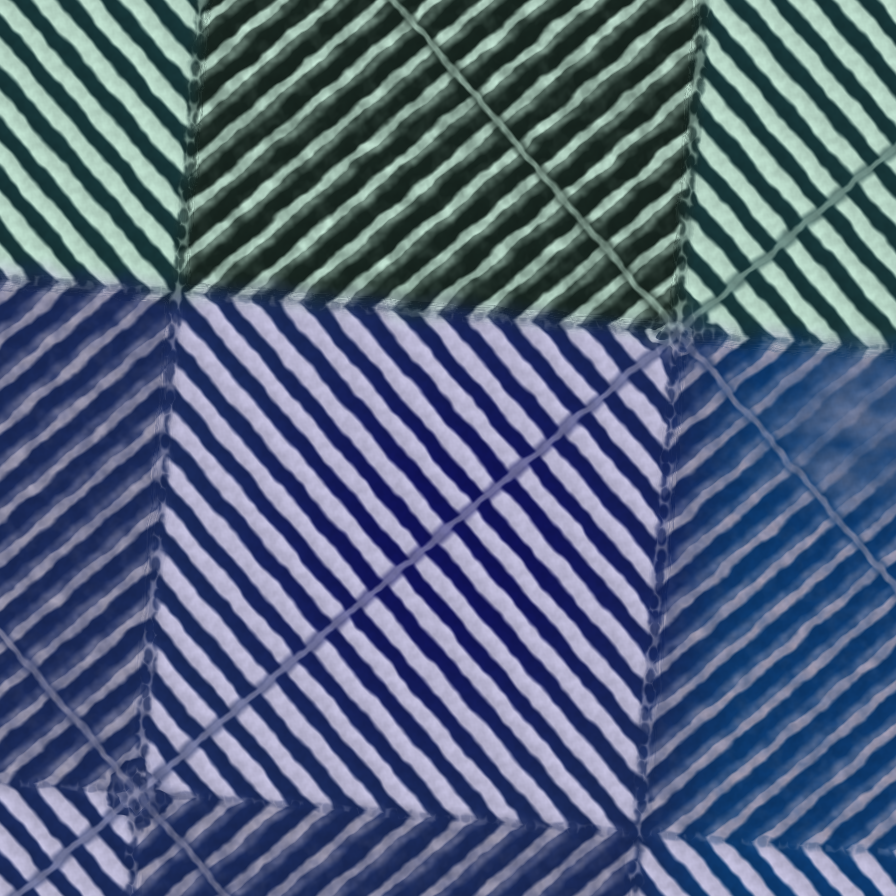
Give the GLSL for this pattern, as a three.js fragment shader.

```glsl
// Tilted checkerboard of ridged tiles whose stripes fold into diamonds, with worn tiles and diagonal creases.
varying vec2 vUv;

const float PI = 3.14159;
const vec2  ORIGIN = vec2(0.154, 0.115);  // centre of one diamond
const float TILE = 0.56;                  // tile side, in canvas units
const float TILT = 0.079;                 // clockwise, in radians
const float RIDGES = 10.65;               // ridges along a tile side
const float CRISP_HALF = 0.265;           // half ridge width, in ridge periods
const float WORN_HALF = 0.15;
const float EDGE = 0.075;                 // softness of ridge edges
const float WOBBLE = 0.0035;              // roughness, in tiles
const float CREASE_HALF = 0.006;          // half crease width, in tiles

const vec3 NAVY = vec3(0.10, 0.16, 0.34);
const vec3 VIOLET = vec3(0.06, 0.07, 0.33);
const vec3 OCEAN = vec3(0.05, 0.22, 0.42);
const vec3 TEAL = vec3(0.09, 0.20, 0.21);
const vec3 SOOT = vec3(0.09, 0.14, 0.12);
const vec3 LILAC = vec3(0.72, 0.71, 0.82);
const vec3 MINT = vec3(0.71, 0.83, 0.77);

vec2 hash2(vec2 p) {
  return fract(sin(vec2(dot(p, vec2(127.1, 311.7)), dot(p, vec2(269.5, 183.3)))) * 4375.85);
}

// Layered sines, roughly -1 to 1
float waves(vec2 p) {
  float sum = 0.0;
  float amp = 0.5;
  for (int i = 0; i < 4; i++) {
    p = mat2(0.8, -0.6, 0.6, 0.8) * p * 1.7 + 1.3;
    sum += amp * sin(p.x + 1.5 * sin(p.y));
    amp *= 0.6;
  }
  return sum;
}

// Cellular noise: distance to the nearest scattered point
float cellular(vec2 p) {
  vec2 base = floor(p);
  float nearest = 2.0;
  for (int y = -1; y <= 1; y++) {
    for (int x = -1; x <= 1; x++) {
      vec2 id = base + vec2(float(x), float(y));
      nearest = min(nearest, length(id + hash2(id) - p));
    }
  }
  return nearest;
}

// Soft line of the given half width around distance zero
float stroke(float dist, float halfWidth) {
  return 1.0 - smoothstep(halfWidth * 0.4, halfWidth * 1.6, abs(dist));
}

void main() {
  // Tile coordinates, roughened, then mirrored at every tile edge
  vec2 d = (vUv - ORIGIN) / TILE;
  float c = cos(TILT);
  float s = sin(TILT);
  vec2 grid = vec2(c * d.x - s * d.y, s * d.x + c * d.y);
  grid += WOBBLE * vec2(waves(vUv * 42.0), waves(vUv * 42.0 + 40.0));
  vec2 fold = abs(mod(grid + 1.0, 2.0) - 1.0);
  vec2 side = clamp(sin(PI * grid) * 14.0, -1.0, 1.0);
  float worn = 0.5 - 0.5 * side.x * side.y;

  // Regional tints
  float green = smoothstep(0.96, 1.05, grid.y + 0.015 * waves(vUv * 20.0));
  vec3 blueDark = mix(NAVY, VIOLET, 1.0 - smoothstep(0.1, 0.6, length(grid - vec2(0.6, 0.55))));
  blueDark = mix(blueDark, OCEAN, smoothstep(0.95, 1.2, grid.x));
  vec3 greenDark = mix(TEAL, SOOT, worn);
  vec3 dark = mix(blueDark, greenDark, green);
  vec3 light = mix(LILAC, MINT, green) * (1.0 - worn * mix(0.2, 0.02, green));

  // Ridges, crumpled at diamond centres
  float knot = 1.0 - smoothstep(0.02, 0.09, min(length(fold), length(1.0 - fold)));
  float ring = (fold.x + fold.y) * RIDGES + 0.7 * knot * waves(vUv * 50.0);
  float phase = fract(ring + 0.5) - 0.5;
  float rough = waves(vUv * vec2(48.0, 62.0));
  float halfWidth = mix(CRISP_HALF, WORN_HALF + 0.04 * rough, worn);
  float ridge = 1.0 - smoothstep(halfWidth - EDGE, halfWidth + EDGE, abs(phase));

  // Worn tiles: a dim slope beside each ridge, and streaks along it
  float slope = 1.0 - smoothstep(0.08, 0.32, abs(phase - 0.16));
  float streak = waves(vec2((grid.x - grid.y * side.x * side.y) * 22.0, ring * 2.2));
  ridge = max(ridge * (1.0 - worn * (0.12 - 0.12 * streak)), worn * slope * (0.36 + 0.2 * rough));
  ridge += worn * 0.09 * streak;

  // Smudge rubbed into one worn tile
  float smudge = 1.0 - smoothstep(0.03, 0.13, length((vUv - vec2(0.96, 0.52)) * vec2(0.8, 1.0)));
  ridge = mix(ridge, 0.42 + 0.3 * waves(vUv * vec2(22.0, 38.0)), 0.75 * smudge);

  // Ragged seams on tile edges
  vec2 toEdge = abs(fract(grid + 0.5) - 0.5);
  float flecks = cellular(vUv * vec2(95.0, 60.0));
  float fleckLight = 0.65 * smoothstep(0.35, 0.7, flecks);
  float seam = stroke(toEdge.x + 0.006 * rough, 0.010);
  seam = max(seam, 0.45 * stroke(toEdge.y + 0.006 * rough, 0.007));
  ridge = mix(ridge, fleckLight, 0.75 * seam);

  // Diagonal creases: a dark groove with a pale thread
  float crease = (fold.x - fold.y) * 0.707;
  ridge *= 1.0 - 0.55 * stroke(crease, CREASE_HALF * 2.2);
  float thread = stroke(crease + 0.002 * rough, CREASE_HALF);
  ridge = mix(ridge, 0.56 + worn * (0.35 * flecks - 0.05), 0.9 * thread);
  ridge = mix(ridge, fleckLight + 0.2, 0.45 * knot);

  // Slight shading across ridges and fine grain
  vec3 color = mix(dark, light, clamp(ridge, 0.0, 1.1));
  color *= 1.0 + 0.05 * waves(vUv * 120.0) + 0.04 * sin(2.0 * PI * phase);
  gl_FragColor = vec4(color, 1.0);
}
```
